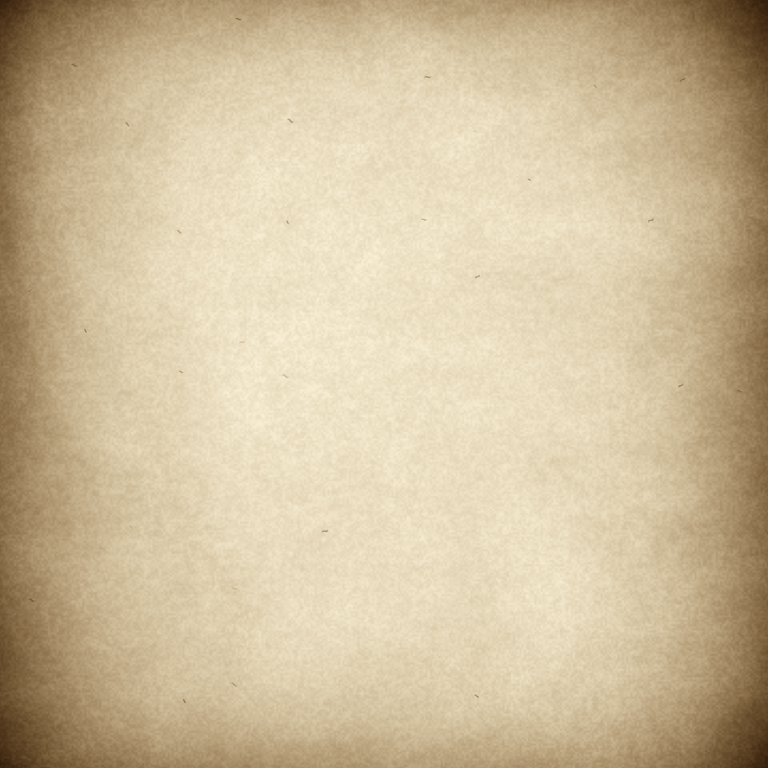
Reproduce this texture procedurally as a three.js fragment shader.

```glsl
varying vec2 vUv;

const vec3 PAPER = vec3(0.932, 0.885, 0.772);
const vec3 ABSORPTION = vec3(1.0, 1.3, 1.8);   // how fast stain eats each channel
const vec2 CENTER = vec2(0.51, 0.54);
const float SIDE_STAIN = 0.50;
const float SIDE_REACH = 0.078;
const float END_STAIN = 0.22;
const float END_REACH = 0.065;
const float CORNER_STAIN = 0.55;
const float BROAD_STAIN = 0.85;
const float CLOUD_STAIN = 0.030;
const float MOTTLE_STAIN = 0.045;
const float GRAIN_STAIN = 0.045;
const float FLECK_STAIN = 0.30;
const float FLECK_CELLS = 15.0;
const float FLECK_SHARE = 0.16;
const float GRAIN_CELLS = 360.0;
const mat2 TURN = mat2(0.8, 0.6, -0.6, 0.8);

float hash(vec2 p) {
  vec3 q = fract(vec3(p.xyx) * 0.1031);
  q += dot(q, q.yzx + 33.33);
  return fract((q.x + q.y) * q.z);
}

vec2 hash2(vec2 p) {
  return vec2(hash(p), hash(p + 57.3));
}

// Smoothly blended random lattice, used for the fine grain
float grain(vec2 p) {
  vec2 cell = floor(p);
  vec2 f = fract(p);
  f = f * f * (3.0 - 2.0 * f);
  float low = mix(hash(cell), hash(cell + vec2(1.0, 0.0)), f.x);
  float high = mix(hash(cell + vec2(0.0, 1.0)), hash(cell + 1.0), f.x);
  return mix(low, high, f.y) - 0.5;
}

// Layered sines, each octave bent by the one before
float clouds(vec2 p) {
  float sum = 0.0;
  float weight = 0.5;
  for (int i = 0; i < 6; i++) {
    p = TURN * p * 1.75 + 1.9;
    p += 0.75 * sin(p.yx * 0.83 + sum * 2.0);
    sum += weight * sin(p.x) * cos(p.y);
    weight *= 0.68;
  }
  return sum;
}

// Distance to the nearest scattered point
float cellular(vec2 p) {
  vec2 cell = floor(p);
  float nearest = 4.0;
  for (int y = -1; y <= 1; y++) {
    for (int x = -1; x <= 1; x++) {
      vec2 c = cell + vec2(float(x), float(y));
      vec2 d = c + hash2(c) - p;
      nearest = min(nearest, dot(d, d));
    }
  }
  return sqrt(nearest);
}

// Sparse short fibres, one in a few cells
float flecks(vec2 p) {
  vec2 cell = floor(p);
  float chosen = step(hash(cell + 11.7), FLECK_SHARE);
  float angle = (hash(cell + 5.1) - 0.3) * 1.6;
  vec2 axis = vec2(cos(angle), sin(angle));
  vec2 d = fract(p) - mix(vec2(0.25), vec2(0.75), hash2(cell));
  vec2 q = vec2(dot(d, axis), dot(d, vec2(-axis.y, axis.x)));
  q.y += 0.02 * sin(q.x * 40.0);
  float size = mix(0.025, 0.075, hash(cell + 3.4));
  float shape = length(q / vec2(size, 0.022));
  return chosen * (1.0 - smoothstep(0.3, 1.3, shape)) * hash(cell + 8.8);
}

// Darkening that gathers at the sides, ends and corners
float vignette(vec2 p) {
  vec2 inset = max(min(p, 1.0 - p), 0.0);
  float side = exp(-inset.x / SIDE_REACH);
  float end = exp(-inset.y / END_REACH);
  vec2 r = p - CENTER;
  float broad = dot(r, r);
  return SIDE_STAIN * side + END_STAIN * end
    + CORNER_STAIN * side * end + BROAD_STAIN * broad * broad;
}

void main() {
  vec2 p = vUv;
  float cloud = clouds(p * vec2(3.2, 4.0) + 0.7);
  float detail = clouds(p * vec2(15.0, 21.0) + 6.3);

  // Uneven ageing
  float edge = vignette(p);
  float stain = edge * (1.0 + 0.16 * cloud + 0.06 * detail);
  stain += CLOUD_STAIN * (cloud + 0.45 * detail);

  // Pulp mottling, with worn patches where the clouds are dense
  vec2 bent = p + 0.012 * vec2(detail, cloud);
  float pulp = 0.5 - cellular(bent * vec2(48.0, 70.0));
  float patches = smoothstep(0.15, 0.8, cloud + 0.5 * detail);
  stain += MOTTLE_STAIN * pulp * (0.25 + 0.75 * patches);

  // Grain grows coarser in the dark margins
  float fine = grain(p * GRAIN_CELLS) + 0.6 * grain(TURN * p * GRAIN_CELLS * 0.47);
  stain += GRAIN_STAIN * fine * (1.0 + 3.0 * edge);

  stain += FLECK_STAIN * flecks(p * FLECK_CELLS);

  gl_FragColor = vec4(PAPER * exp(-ABSORPTION * max(stain, -0.04)), 1.0);
}
```
